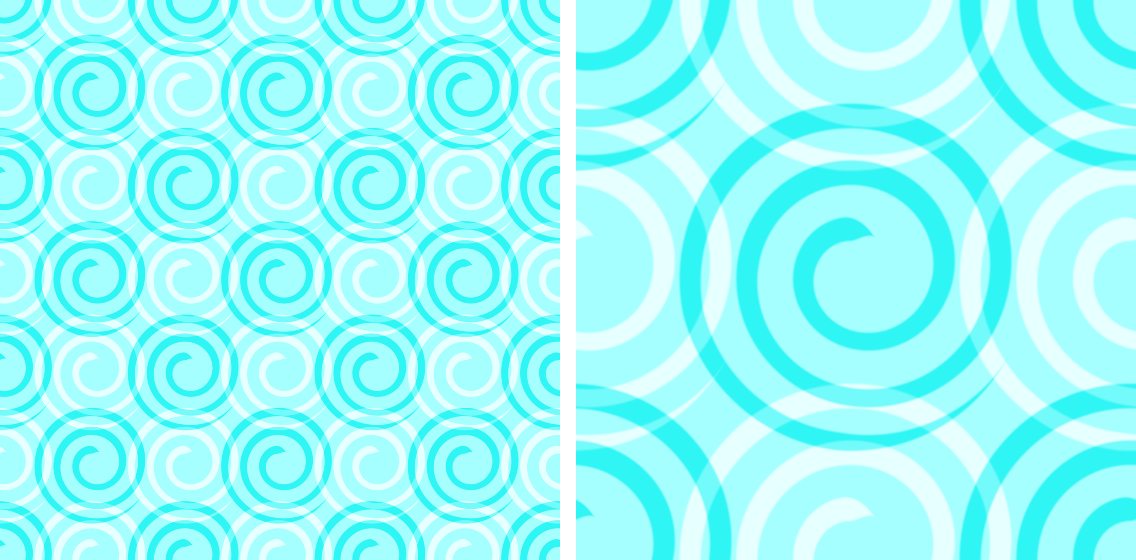
Left, the full canvas; right, a detail of the centre.
Give the GLSL for this pattern, as a three.js fragment shader.

```glsl
// Checkerboard of translucent cyan and white hand-drawn spirals on pale aqua.
#define CELLS 6.0               // spirals across and down; even, so it tiles
#define BACKGROUND vec3(0.65, 1.00, 1.00)
#define CYAN vec3(0.19, 0.96, 0.96)
#define WHITE vec3(0.90, 1.00, 1.00)
#define CROSSING vec3(0.45, 0.98, 0.98)
#define CENTER vec2(0.013, 0.031)  // spiral center within its cell
#define TURN_START 0.16
#define TURN_END 2.93
#define PITCH 0.203             // radius gained per turn
#define OUTER_RADIUS 0.612      // the last turn settles into a circle
#define HALF_WIDTH 0.038
#define SOFTNESS 0.006

varying vec2 vUv;

// Coverage of one spiral stroke, in cell units around its center.
float spiral(vec2 p) {
  float radius = length(p);
  float angle = fract(atan(p.y, p.x) / 6.2831853);
  float lift = 0.006 * p.y / max(radius, 0.001);  // thicker at the top
  float edge = 1.0;
  for (int k = 0; k < 3; k++) {
    float turn = angle + float(k);
    float middle = min(0.097 + PITCH * turn, OUTER_RADIUS);
    float head = smoothstep(0.0, 0.14, turn - TURN_START);
    float tail = clamp((TURN_END - turn) / 0.2, 0.0, 1.0);
    float halfWidth = mix(-SOFTNESS, HALF_WIDTH + lift, head * tail);
    edge = min(edge, abs(radius - middle) - halfWidth);
  }
  return 1.0 - smoothstep(-SOFTNESS, SOFTNESS, edge);
}

void main() {
  vec2 p = vUv * CELLS;
  vec2 nearest = floor(p + 0.5);
  float cyan = 0.0;
  float white = 0.0;

  // Gather the overlapping spirals of the surrounding cells.
  for (int j = -1; j <= 1; j++) {
    for (int i = -1; i <= 1; i++) {
      vec2 cell = nearest + vec2(float(i), float(j));
      float stroke = spiral(p - cell - CENTER);
      float isWhite = mod(cell.x + cell.y, 2.0);
      cyan = max(cyan, stroke * (1.0 - isWhite));
      white = max(white, stroke * isWhite);
    }
  }

  // Blend the two layers, with their own tint where they cross.
  vec3 plain = mix(BACKGROUND, WHITE, white);
  vec3 tinted = mix(CYAN, CROSSING, white);
  gl_FragColor = vec4(mix(plain, tinted, cyan), 1.0);
}
```
